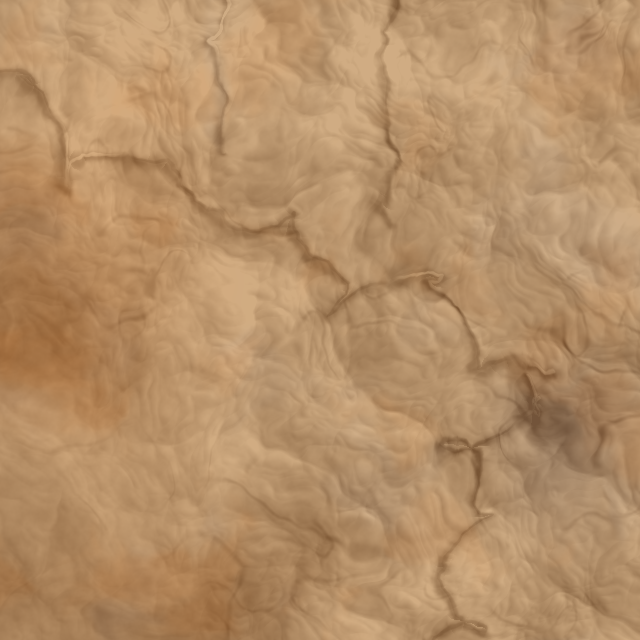
This texture is drawn by a three.js fragment shader. Its source:

```glsl
// Arid badlands seen from above: tan plateaus, brown plains and winding canyons.
// Warped gradient noise gives tone, creased relief and dry gullies; the canyons
// are shaded by the distance to meandering curves.

varying vec2 vUv;

const float TAU = 6.2832;
const vec2 SHADE_DIR = vec2(-0.76, -0.65);
const vec3 DARK_EARTH = vec3(0.57, 0.43, 0.29);
const vec3 PALE_SAND = vec3(0.79, 0.65, 0.49);
const vec3 RUST_TINT = vec3(0.02, -0.018, -0.042);
const vec3 GREY_TINT = vec3(-0.025, 0.0, 0.035);

float hash(vec2 c) {
  return fract(sin(dot(c, vec2(127.1, 311.7))) * 43758.5453);
}

float corner(vec2 cell, vec2 f, vec2 o) {
  float angle = TAU * hash(cell + o);
  return dot(vec2(cos(angle), sin(angle)), f - o);
}

// Gradient noise, roughly -0.7 to 0.7
float noise(vec2 p) {
  vec2 c = floor(p), f = fract(p);
  vec2 u = f * f * f * (f * (f * 6.0 - 15.0) + 10.0);
  return mix(mix(corner(c, f, vec2(0, 0)), corner(c, f, vec2(1, 0)), u.x),
             mix(corner(c, f, vec2(0, 1)), corner(c, f, vec2(1, 1)), u.x), u.y);
}

vec2 nextOctave(vec2 p) {
  return mat2(1.6, 1.2, -1.2, 1.6) * p + 7.3;
}

float fbm(vec2 p) {
  float sum = 0.0, amp = 1.0;
  for (int i = 0; i < 4; i++) {
    sum += amp * noise(p);
    p = nextOctave(p);
    amp *= 0.5;
  }
  return sum;
}

// Rounded hills parted by sharp valleys
float relief(vec2 p) {
  float sum = 0.0, amp = 1.0;
  for (int i = 0; i < 4; i++) {
    sum += amp * abs(noise(p));
    p = nextOctave(p);
    amp *= 0.48;
  }
  return sum;
}

vec2 warp(vec2 p, float scale, float amount) {
  return p + amount * vec2(fbm(p * scale + 3.1), fbm(p * scale + 41.7));
}

float blob(vec2 p, vec2 center, vec2 radius) {
  vec2 d = (p - center) / radius;
  return exp(-dot(d, d));
}

// Thin broken line along the zero contour of the noise
float gully(vec2 p, float width) {
  float broken = smoothstep(-0.05, 0.3, noise(p * 0.6 + 19.0));
  return broken * (1.0 - smoothstep(0.0, width, abs(noise(p))));
}

vec2 meander(vec2 a, vec2 b, float swing, float bends, float t) {
  vec2 dir = normalize(b - a);
  float phase = TAU * bends * t;
  float s = swing * (0.65 + 0.35 * sin(phase * 0.37 + 1.0));
  float across = s * (sin(phase) + 0.35 * sin(2.3 * phase + 1.0));
  return mix(a, b, t) + vec2(-dir.y, dir.x) * across + dir * s * 0.5 * sin(2.0 * phase);
}

// Tone change of a canyon: shaded wall, lit rim and pale river bed
float canyon(vec2 p, vec2 a, vec2 b, float swing, float bends, float width) {
  vec2 nearest = vec2(9.0), prev = meander(a, b, swing, bends, 0.0);
  for (int i = 1; i <= 56; i++) {
    vec2 cur = meander(a, b, swing, bends, float(i) / 56.0);
    vec2 seg = cur - prev, off = p - prev;
    off -= seg * clamp(dot(off, seg) / dot(seg, seg), 0.0, 1.0);
    if (dot(off, off) < dot(nearest, nearest)) nearest = off;
    prev = cur;
  }
  float d = length(nearest);
  float w = width * (1.0 + 1.1 * noise(p * 9.0 + 5.0));
  float bank = smoothstep(-w, w, dot(nearest, SHADE_DIR));
  float wall = exp(-d * d / (w * w));
  float bed = 1.0 - smoothstep(0.001, 0.004, d);
  float wet = smoothstep(-0.15, 0.3, noise(p * 5.0 + 31.0));
  return wall * mix(0.12, -1.0, bank) + bed * mix(-0.2, 0.6, wet);
}

void main() {
  vec2 p = vUv;
  vec2 land = warp(p, 3.5, 0.09);
  vec2 q = warp(p, 4.0, 0.07);

  // Broad plains and plateaus
  float plain = blob(land, vec2(0.22, 0.06), vec2(0.32, 0.15))
              + blob(land, vec2(0.04, 0.48), vec2(0.11, 0.14));
  float dusk = blob(land, vec2(0.90, 0.30), vec2(0.12, 0.13));
  float plateau = blob(land, vec2(0.34, 0.33), vec2(0.13, 0.20))
                + 0.7 * blob(land, vec2(0.58, 0.86), vec2(0.42, 0.16));
  float tone = 0.68 + 0.5 * fbm(land * 4.0 + 11.0) - 0.55 * plain - 0.3 * dusk + 0.22 * plateau;

  // Hillshade, rougher toward the upper right
  float rough = mix(0.4, 1.0, smoothstep(0.15, 0.75, p.x + 0.5 * p.y));
  vec2 stepDir = SHADE_DIR * 0.003;
  float slope = relief((q + stepDir) * 5.0) - relief((q - stepDir) * 5.0);
  tone += rough * 4.0 * slope;

  // Dry gullies and fine mottling
  tone -= rough * (0.32 * gully(q * 6.0, 0.05) + 0.22 * gully(q * 12.0 + 8.0, 0.07));
  tone += 0.13 * fbm(p * 42.0) + 0.12 * plain * fbm(p * vec2(16.0, 24.0));

  // Canyons
  vec2 c = warp(warp(p, 7.0, 0.025), 24.0, 0.006);
  tone += canyon(c, vec2(-0.03, 0.86), vec2(0.86, 0.42), 0.065, 4.2, 0.013);
  tone += canyon(c, vec2(0.62, 1.03), vec2(0.60, 0.66), 0.012, 3.0, 0.010);
  tone += canyon(c, vec2(0.36, 1.03), vec2(0.34, 0.76), 0.018, 2.0, 0.009);
  tone += canyon(c, vec2(0.80, 0.43), vec2(0.67, -0.03), 0.075, 2.6, 0.010);

  float rust = 0.9 * blob(land, vec2(0.12, 0.58), vec2(0.22, 0.30)) + 0.5 * plain
             + 0.6 * smoothstep(0.05, 0.45, fbm(land * 5.0 + 23.0));
  float grey = dusk + 0.5 * smoothstep(0.1, 0.5, fbm(land * 4.0 + 57.0));
  vec3 color = mix(DARK_EARTH, PALE_SAND, clamp(tone, -0.45, 1.12));
  color += RUST_TINT * rust + GREY_TINT * grey;
  gl_FragColor = vec4(color, 1.0);
}
```
